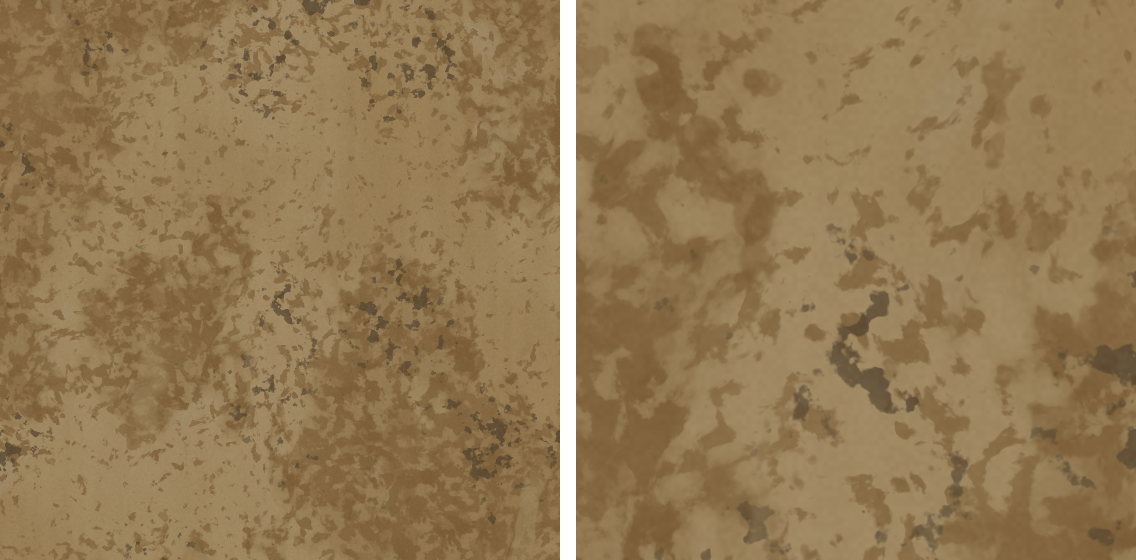
Left, the full canvas; right, a detail of the centre.
Reproduce this texture procedurally as a WebGL 1 fragment shader.

```glsl
precision highp float;
// Weathered ochre plaster with rusty stains, clustered specks, streaks and scratches.
uniform vec2 u_resolution;

const vec3 PLASTER = vec3(0.625, 0.535, 0.385);
const vec3 OCHRE   = vec3(0.590, 0.480, 0.315);
const vec3 STAIN   = vec3(0.535, 0.425, 0.270);
const vec3 RUST    = vec3(0.470, 0.355, 0.210);
const vec3 SOOT    = vec3(0.305, 0.250, 0.175);
const vec3 CHALK   = vec3(0.630, 0.565, 0.440);
const vec2 STAIN_SCALE = vec2(5.2, 3.0);   // stains run downwards
const float SPECK_SCALE = 78.0;
const float BLOT_SCALE = 34.0;
const float SPECK_EDGE = 0.07;
const float SCRATCH_WIDTH = 0.012;
const float GRAIN = 0.022;

float hash(vec2 p) {
  vec3 q = fract(vec3(p.xyx) * 0.1031);
  q += dot(q, q.yzx + 33.33);
  return fract((q.x + q.y) * q.z);
}

float noise(vec2 p) {
  vec2 cell = floor(p);
  vec2 f = fract(p);
  f = f * f * (3.0 - 2.0 * f);
  float low = mix(hash(cell), hash(cell + vec2(1.0, 0.0)), f.x);
  float high = mix(hash(cell + vec2(0.0, 1.0)), hash(cell + 1.0), f.x);
  return mix(low, high, f.y);
}

float fbm(vec2 p) {
  float sum = 0.0;
  float weight = 0.533;
  for (int i = 0; i < 4; i++) {
    sum += weight * noise(p);
    p = mat2(0.8, 0.6, -0.6, 0.8) * p * 2.03 + 17.3;
    weight *= 0.5;
  }
  return sum;
}

// Soft threshold: 1 where the field rises above the level.
float above(float field, float level, float edge) {
  return smoothstep(level - edge, level + edge, field);
}

// Thin contour line of a warped noise field.
float scratch(vec2 p, float width) {
  return 1.0 - smoothstep(width * 0.4, width * 1.6, abs(noise(p) - 0.5));
}

void main() {
  vec2 uv = gl_FragCoord.xy / u_resolution.y;
  vec2 warp = vec2(fbm(uv * 9.0 + 3.1), fbm(uv * 9.0 + 41.7)) - 0.5;
  vec2 p = uv + warp * 0.09;

  // Broad stains, their ragged cover and vertical runs
  float runs = noise(vec2(p.x * 42.0, uv.y * 2.6)) - 0.5;
  float broad = fbm(p * STAIN_SCALE + vec2(8.4, 2.7)) + 0.09 * runs;
  float cover = smoothstep(0.34, 0.70, broad);
  float dirt = smoothstep(0.50, 0.72, fbm(p * vec2(6.5, 4.5) + 61.0));

  // Plaster ground
  float tone = fbm(uv * vec2(4.0, 3.0) + 29.0);
  vec3 color = mix(PLASTER, OCHRE, 0.7 * smoothstep(0.36, 0.72, tone));
  color += 0.014 * (noise(vec2(uv.x * 75.0, uv.y * 4.0)) - 0.5);
  color = mix(color, CHALK, 0.5 * above(fbm(p * vec2(9.0, 7.0) + 90.0), 0.72, 0.08));

  // Worn film of stain, broken up by fine pits
  float specks = fbm(uv * SPECK_SCALE + warp * 4.0);
  float blots = fbm(uv * BLOT_SCALE + 137.0);
  float film = smoothstep(0.40, 0.90, cover + 0.7 * (blots - 0.5));
  color = mix(color, STAIN, film * (0.45 + 0.4 * above(specks, 0.44, 0.10)));

  // Clustered specks and larger flakes
  float speckMask = above(specks, mix(0.72, 0.50, max(cover, 0.8 * dirt)), SPECK_EDGE);
  float blotMask = above(blots, mix(0.77, 0.57, cover), 0.04);
  vec3 rust = mix(RUST, STAIN, noise(uv * 21.0 + 7.0) * 0.75);
  color = mix(color, rust, 0.75 * speckMask);
  color = mix(color, rust, 0.70 * blotMask * (0.6 + 0.4 * above(specks, 0.42, 0.12)));

  // Sooty specks in a few dirty places
  float soot = above(fbm(uv * 66.0 + 211.0), mix(0.84, 0.61, dirt), 0.05);
  color = mix(color, SOOT, soot * (0.35 + 0.35 * dirt));

  // Curved rusty scratches, mostly low down, and pale vertical scrapes
  float scratchArea = above(fbm(uv * 6.0 + 75.0), 0.56, 0.06);
  scratchArea *= 1.0 - smoothstep(0.15, 0.50, uv.y);
  float scratches = scratch(p * vec2(7.0, 4.0) + 53.0, SCRATCH_WIDTH * 2.0);
  color = mix(color, RUST, 0.55 * scratches * scratchArea);
  float scrape = above(noise(vec2(p.x * 34.0, uv.y * 3.0) + 19.0), 0.86, 0.06);
  color = mix(color, PLASTER, 0.55 * scrape * cover);

  // Fine surface grain
  color += GRAIN * (noise(uv * 330.0) - 0.5);
  gl_FragColor = vec4(color, 1.0);
}
```
